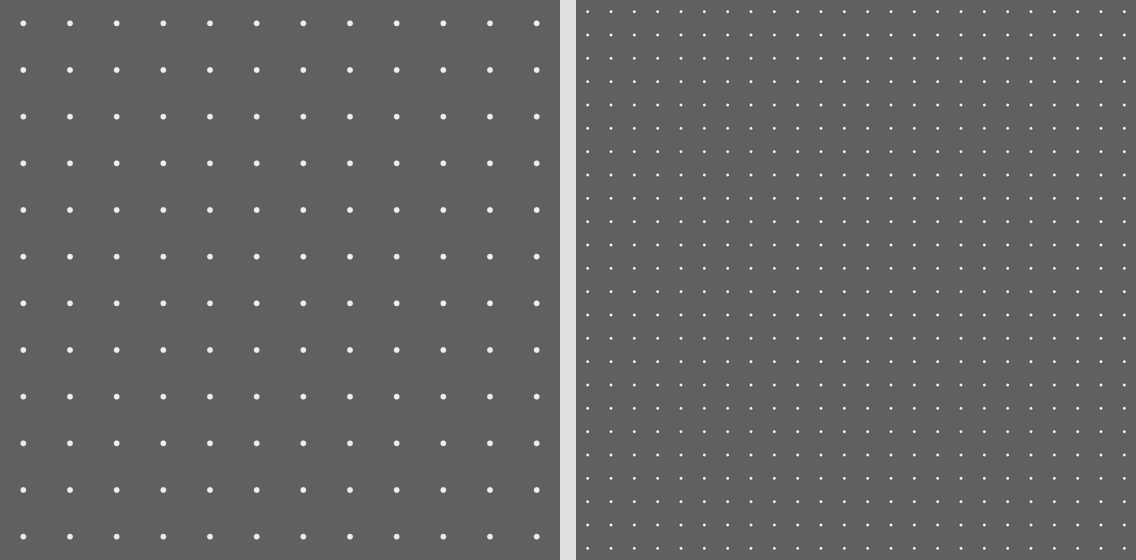
Left: one tile. Right: repeated 2 by 2.
A WebGL 1 fragment shader for this pattern:

```glsl
precision highp float;

// A 12 by 12 grid of small pale dots on a flat mid-grey ground.
// Each cell holds one centred disc drawn from its distance function,
// with a very faint hashed change of brightness from dot to dot.

uniform vec2 u_resolution;

const float REPEATS = 12.0;
const float DOT_RADIUS = 0.061;      // in cell widths
const float BRIGHTNESS_SPREAD = 0.02;
const vec3 GROUND_COLOUR = vec3(0.378);
const vec3 DOT_COLOUR = vec3(0.932);

float hash(vec2 p) {
    return fract(sin(dot(p, vec2(127.1, 311.7))) * 43758.5453);
}

float discDistance(vec2 p, float radius) {
    return length(p) - radius;
}

// Coverage of a shape, softened over one pixel.
float coverage(float dist, float pixel) {
    return 1.0 - smoothstep(-0.7 * pixel, 0.7 * pixel, dist);
}

vec3 dotColour(vec2 cell, float spread) {
    return DOT_COLOUR + (hash(cell) - 0.5) * spread;
}

void main() {
    vec2 grid = gl_FragCoord.xy / u_resolution * REPEATS;
    vec2 cell = mod(floor(grid), REPEATS);
    vec2 local = fract(grid) - 0.5;
    float pixel = REPEATS / min(u_resolution.x, u_resolution.y);

    float disc = coverage(discDistance(local, DOT_RADIUS), pixel);
    vec3 colour = mix(GROUND_COLOUR, dotColour(cell, BRIGHTNESS_SPREAD), disc);
    gl_FragColor = vec4(colour, 1.0);
}
```
